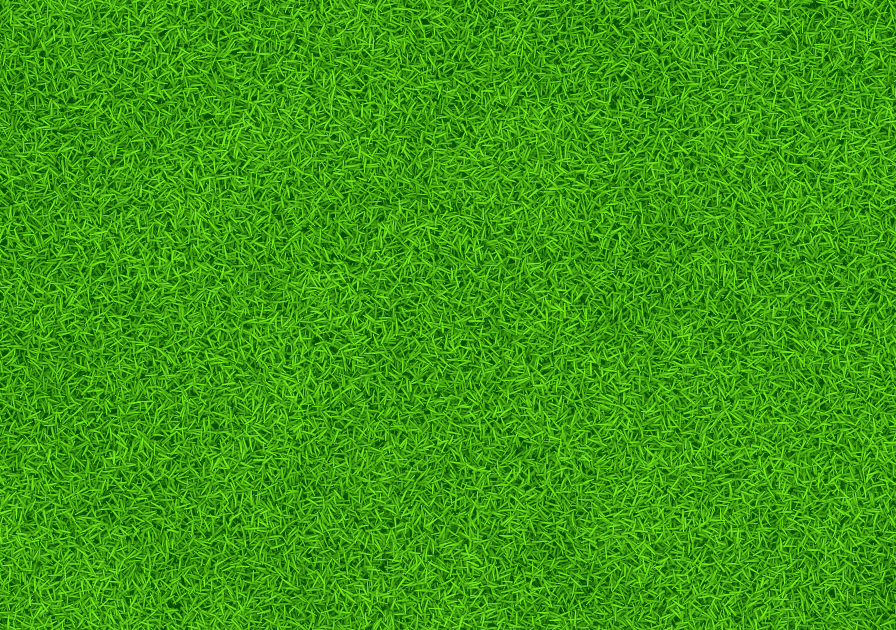
This texture is drawn by a Shadertoy shader. Its source:

```glsl
// Dense lawn seen from above: layers of short, tapered, randomly turned grass blades.

const float TAU = 6.2831853;
const int LAYERS = 7;
const float CELL = 0.0135;          // grid step, in canvas heights
const float CONTRAST = 1.34;
const float MEAN_TONE = 0.482;      // average of the painted blades
const float LAWN_TONE = 0.55;       // average after grading
const vec3 SOIL_GREEN = vec3(0.03, 0.30, 0.010);
const vec3 TIP_GREEN = vec3(0.44, 0.87, 0.10);

// Four random values in 0..1 for a cell and a seed
vec4 hash4(vec2 cell, float seed) {
    vec4 q = fract(vec4(cell.xyx, seed) * vec4(0.1031, 0.1030, 0.0973, 0.1099));
    q += dot(q, q.wzxy + 33.33);
    return fract((q.xxyz + q.yzzw) * q.zywx);
}

vec2 rotate(vec2 p, float angle) {
    float c = cos(angle), s = sin(angle);
    return vec2(c * p.x - s * p.y, s * p.x + c * p.y);
}

// x: signed distance to a bent, tapered blade; y: position from root to tip
vec2 blade(vec2 p, float len, float halfWidth, float bend) {
    float along = clamp(p.x / len + 0.5, 0.0, 1.0);
    vec2 spine = vec2((along - 0.5) * len, bend * len * along * (1.0 - along));
    return vec2(length(p - spine) - halfWidth * mix(1.0, 0.35, along), along);
}

// Paints one layer of blades, with soft shadows, over the tone below
float paintLayer(float tone, vec2 p, float height, float seed, float pixel) {
    vec2 grid = rotate(p, seed * 1.7) / CELL + seed * 17.3 + 200.0;
    vec2 home = floor(grid);
    for (int j = -1; j <= 1; j++) {
        for (int i = -1; i <= 1; i++) {
            vec2 cell = home + vec2(i, j);
            vec4 place = hash4(cell, seed);
            vec4 look = hash4(cell, seed + 31.7);
            vec2 local = rotate((grid - cell - place.xy) * CELL, place.z * TAU);
            float len = mix(0.014, 0.023, place.w);
            float halfWidth = mix(0.0015, 0.0022, look.x);
            vec2 b = blade(local, len, halfWidth, (look.y - 0.5) * 0.35);

            float shadow = 1.0 - smoothstep(-0.001, 0.003, b.x);
            float cover = clamp(0.5 - b.x / pixel, 0.0, 1.0);
            float bladeTone = mix(0.24, 0.82, height)
                + 0.34 * (b.y - 0.5) + 0.24 * (look.z - 0.5);
            tone = mix(tone * (1.0 - 0.32 * shadow), bladeTone, cover);
        }
    }
    return tone;
}

// Warped product of sines, in -1..1
float waves(vec2 p) {
    return sin(p.x * 7.0 + 2.0 * sin(p.y * 5.0)) * sin(p.y * 9.0 + 2.0 * sin(p.x * 6.0));
}

// Broad patches with smaller clumps inside them
float patches(vec2 p) {
    return waves(p) + waves(rotate(p, 0.9) * 3.3 + 4.0) + waves(rotate(p, 2.1) * 8.0 + 9.0);
}

void mainImage(out vec4 fragColor, in vec2 fragCoord) {
    float pixel = 1.0 / iResolution.y;
    vec2 p = fragCoord * pixel;

    // From the dark ground up to the bright top blades
    float tone = 0.08;
    for (int k = 0; k < LAYERS; k++) {
        float height = float(k) / float(LAYERS - 1);
        tone = paintLayer(tone, p, height, float(k) + 1.0, pixel);
    }

    // Grade the brightness and add broad variation
    tone = LAWN_TONE + CONTRAST * (tone - MEAN_TONE) + 0.032 * patches(p);
    fragColor = vec4(mix(SOIL_GREEN, TIP_GREEN, clamp(tone, 0.0, 1.12)), 1.0);
}
```
